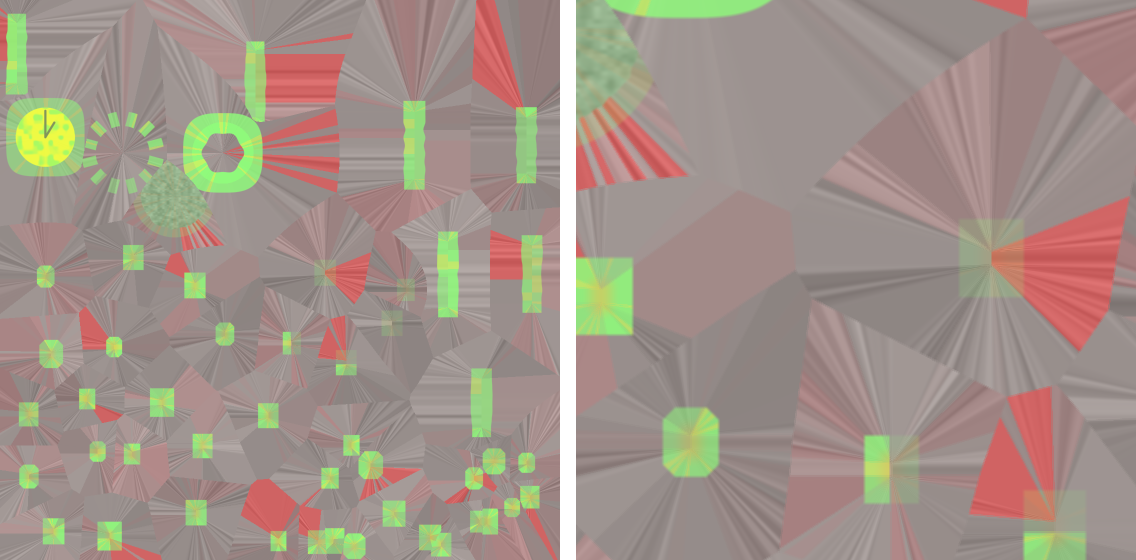
Left, the full canvas; right, a detail of the centre.
This background is drawn by a three.js fragment shader. Its source:

```glsl
// Dusty grey and red shards fanning out from glowing green tiles, bars and discs.
varying vec2 vUv;

const float BOX = 0.0, BAR = 1.0, DIAL = 2.0, DASHES = 3.0, SPECKLE = 4.0, RING = 5.0;

struct Site { float dist; vec2 offset; float along; float id; float kind; };

float hash(vec2 p) {
  return fract(sin(dot(p, vec2(127.1, 311.7))) * 43758.547);
}

float noise(vec2 p) {
  vec2 i = floor(p), f = fract(p);
  f *= f * (3.0 - 2.0 * f);
  return mix(mix(hash(i), hash(i + vec2(1, 0)), f.x),
             mix(hash(i + vec2(0, 1)), hash(i + vec2(1, 1)), f.x), f.y);
}

// 1 below the limit, 0 above it, with a soft edge
float below(float x, float limit) {
  return 1.0 - smoothstep(limit - 0.0007, limit + 0.0007, x);
}

float segment(vec2 p, vec2 tip) {
  return length(p - tip * clamp(dot(p, tip) / dot(tip, tip), 0.0, 1.0));
}

// Keeps the closer of the current site and an upright core at the centre
void consider(inout Site s, vec2 p, vec2 centre, float halfLength, float radius, float id, float kind) {
  vec2 v = p - centre;
  float along = clamp(v.y, -halfLength, halfLength);
  v.y -= along;
  float d = length(v) - radius;
  if (d < s.dist) s = Site(d, v, along, id, kind);
}

Site nearestSite(vec2 p) {
  Site s = Site(9.0, vec2(0), 0.0, 0.0, BOX);
  consider(s, p, vec2(0.081, 0.755), 0.0, 0.06, 201.0, DIAL);
  consider(s, p, vec2(0.219, 0.727), 0.0, 0.055, 202.0, DASHES);
  consider(s, p, vec2(0.312, 0.651), 0.0, 0.04, 203.0, SPECKLE);
  consider(s, p, vec2(0.398, 0.727), 0.0, 0.075, 204.0, RING);
  // bars: a pair at the top left, two staggered columns at the right
  for (int i = 0; i < 7; i++) {
    float n = float(i), row = floor(n / 2.0), side = mod(n, 2.0);
    vec2 c = vec2(0.74 + 0.06 * row + 0.2 * side - 0.05 * row * side, 0.74 - 0.23 * row);
    if (i > 4) c = vec2(0.03 + 0.426 * (n - 5.0), 0.905 - 0.055 * (n - 5.0));
    consider(s, p, c, 0.038 + 0.035 * hash(vec2(n, 5.3)), 0.0, 210.0 + n, BAR);
  }
  // loose tiles across the lower half
  for (int i = 0; i < 45; i++) {
    float n = float(i);
    vec2 cell = vec2(mod(n, 9.0), floor(n / 9.0));
    vec2 jitter = vec2(hash(cell + 3.1), hash(cell + 8.7));
    vec2 c = (cell + 0.12 + 0.76 * jitter) * 0.111;
    bool free = c.x < 0.74 || c.y < 0.22;
    if (free && hash(cell + 17.4) < 0.62) consider(s, p, c, 0.004, 0.0, n, BOX);
  }
  // crowded tiles at the lower right
  for (int i = 0; i < 36; i++) {
    float n = float(i);
    vec2 cell = vec2(mod(n, 9.0), floor(n / 9.0));
    vec2 jitter = vec2(hash(cell + 41.2), hash(cell + 57.9));
    vec2 c = vec2(0.53, 0.015) + (cell + jitter) * 0.051;
    if (hash(cell + 33.6) < 0.4) consider(s, p, c, 0.003, 0.0, 100.0 + n, BOX);
  }
  return s;
}

vec3 scene(vec2 p) {
  Site s = nearestSite(p);
  vec2 v = s.offset, q = abs(v);
  float r = length(v), angle = atan(v.y, v.x), ray = angle + s.along * 6.0;
  float disc = step(1.5, s.kind);

  // wide sectors, broken by narrow rays
  float sector = floor(ray * 1.1 + 1.3 * noise(vec2(ray * 1.7, s.id)) + hash(vec2(s.id, 2.0)));
  float band = floor(ray * mix(8.0, 15.0, disc) + noise(vec2(ray * 9.0, s.id)));
  float tone = hash(vec2(sector, s.id + 0.5));
  float bandTone = hash(vec2(band, s.id + 7.5));
  if (hash(vec2(band, s.id + 3.3)) > mix(0.85, 0.5, disc)) tone = mix(tone, bandTone, 0.8);

  float tint = hash(vec2(s.id, 9.2));
  vec3 col = mix(vec3(0.585, 0.55, 0.54), vec3(0.65, 0.5, 0.5),
                 smoothstep(0.42, 0.8, 0.65 * tone + 0.35 * tint));
  col *= 0.91 + 0.1 * hash(vec2(s.id, 4.4)) + 0.13 * hash(vec2(sector, s.id + 1.7));
  col = mix(col, vec3(0.83, 0.38, 0.38), 0.92 * step(0.93, tone));
  float streak = noise(vec2(ray * 30.0, s.id)) - 0.5;
  col += streak * 0.14 * smoothstep(0.45, 0.75, noise(vec2(ray * 3.0, s.id + 20.0)));

  // green glaze over each core
  vec3 glaze = mix(vec3(0.56, 1.0, 0.48), vec3(0.86, 0.96, 0.35), step(0.82, bandTone) * 0.7);
  float cover = 0.0, strength = 0.45 + 0.45 * hash(vec2(sector, s.id + 6.1));
  if (s.kind == BOX) {
    float edge = max(q.x, q.y);
    if (hash(vec2(s.id, 6.6)) > 0.6) edge = max(edge, 0.64 * (q.x + q.y));
    if (p.x > 0.52 && p.y > 0.35) strength *= 0.25;
    cover = strength * below(edge, 0.014 + 0.008 * hash(vec2(s.id, 8.8)));
    glaze = mix(glaze, vec3(0.95, 0.8, 0.3), 0.6 * smoothstep(0.012, 0.0, r));
  } else if (s.kind == BAR) {
    float wobble = 0.004 * noise(vec2(s.along * 70.0, s.id));
    cover = strength * below(max(q.x, q.y), 0.016 + wobble);
  } else if (s.kind == DIAL) {
    float face = below(r, 0.053);
    cover = mix(0.5 * below(pow(dot(q * q, q * q), 0.25), 0.07), 0.95, face);
    vec3 mottled = mix(vec3(0.95, 1.0, 0.25), vec3(0.66, 1.0, 0.38), smoothstep(0.4, 0.8, noise(p * 110.0)));
    glaze = mix(glaze, mottled, face);
    float hands = min(segment(v, vec2(0.0, 0.047)), segment(v, vec2(0.016, 0.026)));
    glaze = mix(glaze, vec3(0.5, 0.58, 0.35), below(hands, 0.002));
  } else if (s.kind == DASHES) {
    float turn = angle * 12.0 / 6.28318;
    float dash = below(abs(fract(turn) - 0.5) * r * 0.52, 0.008);
    cover = 0.8 * strength * dash * below(abs(r - 0.061), 0.013);
  } else if (s.kind == SPECKLE) {
    float core = below(r, 0.058 + 0.004 * noise(p * 150.0));
    float grain = 0.5 * noise(p * 130.0) + 0.5 * noise(p.yx * vec2(390.0, 240.0));
    col = mix(col, vec3(0.44, 0.49, 0.43) + 0.26 * grain, core * 0.9);
    cover = 0.2 * below(r, 0.075);
  } else {
    float outer = below(pow(dot(q * q, q), 1.0 / 3.0), 0.071);
    cover = outer * (1.0 - below(r, 0.036 + 0.002 * cos(angle * 6.0))) * mix(0.95, 0.8, step(0.055, r));
  }
  return mix(col, glaze, cover);
}

void main() {
  vec3 sum = vec3(0);
  for (int i = 0; i < 4; i++) {
    vec2 corner = vec2(mod(float(i), 2.0), floor(float(i) / 2.0)) - 0.5;
    sum += scene(vUv + corner * 0.001);
  }
  gl_FragColor = vec4(sum / 4.0, 1.0);
}
```
